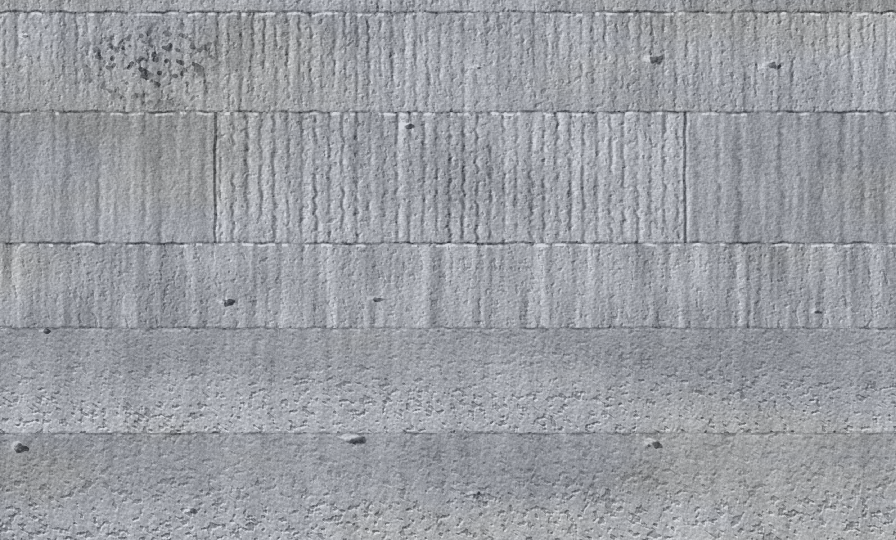
Reproduce this texture procedurally as a Shadertoy shader.

```glsl
const float EDGES[7] = float[7](0.0, 0.198, 0.393, 0.55, 0.793, 0.978, 1.06);

float hash(vec2 p) {
    return fract(sin(dot(p, vec2(127.1, 311.7))) * 43758.5453);
}

float noise(vec2 p) {
    vec2 i = floor(p), f = fract(p);
    f = f * f * (3.0 - 2.0 * f);
    return mix(mix(hash(i), hash(i + vec2(1, 0)), f.x),
               mix(hash(i + vec2(0, 1)), hash(i + vec2(1, 1)), f.x), f.y);
}

float fbm(vec2 p) {
    float sum = 0.0, amp = 0.5;
    for (int i = 0; i < 4; i++) {
        sum += amp * noise(p);
        p = p * 2.03 + 17.3;
        amp *= 0.5;
    }
    return sum;
}

vec2 rotate(vec2 p, float angle) {
    float c = cos(angle), s = sin(angle);
    return vec2(c * p.x - s * p.y, s * p.x + c * p.y);
}

// Soft line of the given half width around zero distance
float line(float d, float halfWidth, float blur) {
    return 1.0 - smoothstep(halfWidth - blur, halfWidth + blur, abs(d));
}

// Surface height: rough grain with sunken pits, stretched by pitScale
float relief(vec2 p, vec2 pitScale, float pitting) {
    vec2 a = rotate(p, 0.6), b = rotate(p * pitScale, -0.35);
    float grain = 0.5 * noise(a * 170.0) + 0.5 * noise(rotate(p, -0.4) * 290.0 + 9.0);
    float pit = 0.65 * noise(b + 31.0) + 0.35 * noise(a * 250.0 + 5.0);
    return grain * (0.55 + 0.35 * pitting) - pitting * smoothstep(0.56, 0.76, pit);
}

// Upright saw marks: thin broken dark groove with a lit crest beside it
float sawMarks(vec2 p, float freq, float blur) {
    float x = p.x * freq + 0.3 * noise(p * vec2(4, 1)) + 0.26 * noise(p * vec2(60, 85));
    float f = fract(x) - 0.5;
    float wear = 0.3 + 0.8 * smoothstep(0.2, 0.6, noise(vec2(floor(x) * 7.3, p.y * 75.0)));
    float strength = 0.7 + 0.5 * hash(vec2(floor(x), 4.0));
    float groove = line(f, 0.12, 0.08 + blur * freq * 0.3);
    float crest = line(f - 0.28, 0.14, 0.13);
    return (0.35 * crest - groove + 0.18) * wear * strength;
}

// Scattered chips: x is the dark hollow, y the pale rim
vec2 chips(vec2 p, float cell, float chance) {
    vec2 id = floor(p / cell), result = vec2(0);
    for (int k = 0; k < 9; k++) {
        vec2 c = id + vec2(k % 3 - 1, k / 3 - 1);
        vec2 centre = (c + 0.15 + 0.7 * vec2(hash(c), hash(c + 53.0))) * cell;
        float size = mix(0.005, 0.01, hash(c + 11.0));
        vec2 q = (p - centre) / (size * vec2(1.5, 0.8));
        float d = length(q) + 1.1 * (noise(rotate(p, 0.7) * 150.0) - 0.5);
        float present = step(hash(c + 29.0), chance);
        float rim = length(q + vec2(0.9, -0.5)) + noise(p * 110.0);
        result = max(result, present * vec2(1.0 - smoothstep(0.6, 1.1, d),
                                            1.0 - smoothstep(1.0, 1.7, rim)));
    }
    return result;
}

void mainImage(out vec4 fragColor, in vec2 fragCoord) {
    vec2 uv = fragCoord / iResolution.xy;
    vec2 p = fragCoord / iResolution.y;
    float aspect = iResolution.x / iResolution.y;
    float blur = 1.0 / iResolution.y;

    // Find the board and the nearest seam
    int row = 0;
    float seam = 1.0, seamId = 0.0;
    for (int i = 1; i < 6; i++) {
        float d = uv.y - EDGES[i];
        if (d > 0.0) row = i;
        if (abs(d) < abs(seam)) { seam = d; seamId = float(i); }
    }
    float across = (uv.y - EDGES[row]) / (EDGES[row + 1] - EDGES[row]);

    // Finish of each board
    float freq = 46.0, saw = 0.0, pitting = 0.5, tone = 0.0, streak = 0.09;
    vec2 pitScale = vec2(150, 105);
    if (row < 2) {
        pitting = mix(0.85, 0.35, smoothstep(0.1, 0.85, across));
        tone = mix(0.04, -0.03, smoothstep(0.0, 0.65, across));
        pitScale = vec2(105, 135);
        streak = 0.05;
    } else if (row == 2) {
        saw = 0.22;
        streak = 0.13;
    } else if (row == 3) {
        bool middle = uv.x > 0.24 && uv.x < 0.764;
        saw = middle ? 1.0 : 0.4;
        freq = middle ? 40.0 : (uv.x < 0.5 ? 36.0 : 26.0);
        pitting = middle ? 0.5 : 0.25;
        tone = middle ? 0.01 : -0.01;
    } else {
        saw = mix(0.4, 0.85, smoothstep(0.05, 0.5, across));
        saw *= mix(0.8, 1.1, line(uv.x - 0.37, 0.14, 0.06));
    }

    // Broad stains and upright streaks
    vec2 q = p + float(row) * 7.7;
    float value = 0.622 + tone;
    value += 0.15 * (fbm(q * vec2(3, 8)) - 0.47);
    value += streak * (noise(q * vec2(65, 4)) - 0.5);
    value += streak * (noise(q * vec2(140, 11)) - 0.5);

    // Lit relief, pits and saw marks
    vec2 toLight = row < 2 ? vec2(-0.0018, 0.003) : vec2(-0.0027, 0.0018);
    float height = relief(q, pitScale, pitting);
    value += 0.18 * (height - relief(q + toLight, pitScale, pitting));
    value += 0.12 * (height - 0.28 + 0.05 * pitting);
    value += 0.19 * saw * sawMarks(q, freq, blur);
    value += 0.07 * (hash(floor(p * 420.0)) - 0.5);

    // Cluster of dark specks on the upper board
    float cluster = 1.0 - smoothstep(0.4, 1.2, length((uv - vec2(0.17, 0.88)) / vec2(0.09, 0.085)));
    value -= 0.24 * cluster * smoothstep(0.58, 0.74, noise(rotate(p, 0.5) * 110.0));

    // Chips and knots
    vec2 chip = chips(p, 0.27, 0.55);
    value += 0.14 * chip.y - 0.3 * chip.x;

    // Horizontal seams with pale crumbs
    float rough = noise(vec2(p.x * 45.0, seamId * 5.0));
    float wavy = seam + 0.004 * (noise(vec2(p.x * 60.0, seamId)) - 0.5);
    float depth = seamId > 2.5 ? 0.24 : 0.14;
    value -= depth * (0.2 + 1.1 * rough) * line(wavy, 0.0022, blur);
    float crumbs = smoothstep(0.5, 0.75, noise(vec2(p.x * 95.0, seamId * 9.0)));
    value += (seamId > 2.5 ? 0.2 : 0.07) * crumbs * line(wavy + 0.004, 0.0025, blur);

    // Upright butt joints
    if (row == 3) {
        for (int i = 0; i < 2; i++) {
            float d = (uv.x - (i == 0 ? 0.24 : 0.764)) * aspect;
            d += 0.004 * (noise(vec2(p.y * 40.0, float(i))) - 0.5);
            value -= 0.3 * line(d, 0.0025, blur);
            value += 0.09 * line(d - 0.006, 0.0025, blur);
        }
    }

    // Cool grey with slightly warm stains
    float warm = smoothstep(0.45, 0.7, fbm(p * vec2(2.5, 6) + 40.0));
    vec3 tint = mix(vec3(-0.012, 0.0, 0.026), vec3(-0.006, 0.0, 0.006), warm);
    fragColor = vec4(clamp(value, 0.22, 0.84) + tint, 1.0);
}
```
